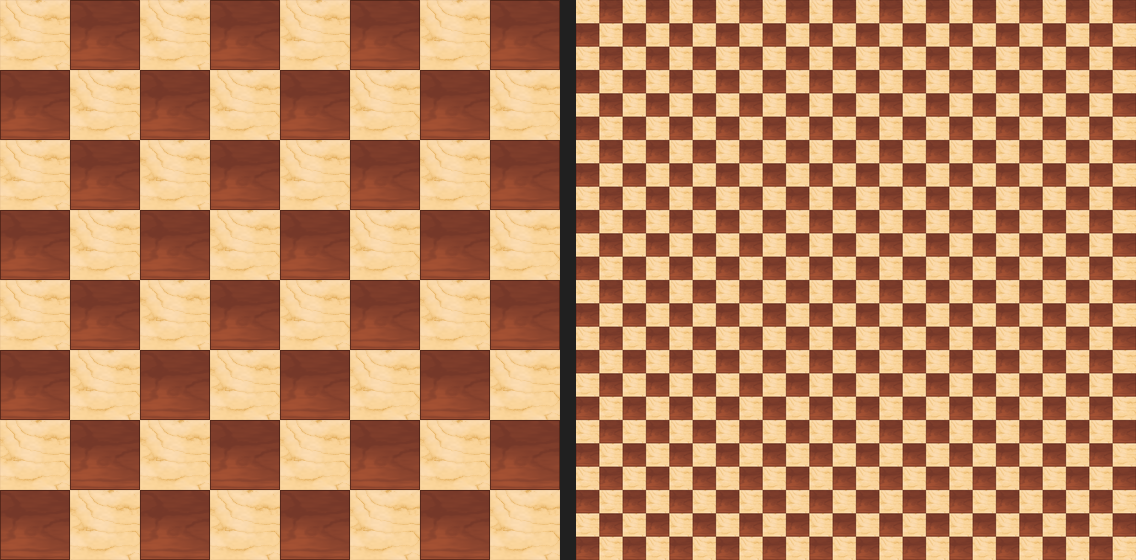
Left, the tile; right, the same tile 3 across and 3 down.
Give the GLSL for this pattern, as a three.js fragment shader.

```glsl
// Wooden checkerboard of 8 by 8 squares in maple and mahogany.
// Grain comes from contours of warped value noise in each square's own coordinates,
// so every square of a wood repeats the same figure and the board tiles cleanly.
varying vec2 vUv;

const float SQUARES = 8.0;       // across and down, even so the board wraps
const float EDGE_SOFT = 0.008;   // lengths below are in squares
const float SEAM_INSET = 0.006;
const float SEAM_WIDTH = 0.015;
const float COLUMN_DRIFT = 0.07; // sideways shift of the grain between columns
const float VEIN_SHARPNESS = 20.0;

const vec3 MAPLE_PALE = vec3(0.985, 0.86, 0.69);
const vec3 MAPLE_HONEY = vec3(0.98, 0.835, 0.61);
const vec3 MAPLE_AMBER = vec3(0.95, 0.77, 0.49);
const vec3 MAPLE_VEIN = vec3(0.88, 0.67, 0.35);
const vec3 MAHOGANY_DEEP = vec3(0.46, 0.22, 0.16);
const vec3 MAHOGANY_MID = vec3(0.54, 0.265, 0.18);
const vec3 MAHOGANY_RED = vec3(0.65, 0.32, 0.20);
const vec3 SEAM = vec3(0.27, 0.12, 0.08);

float hash(vec2 p) {
  vec3 q = fract(vec3(p.xyx) * 0.1031);
  q += dot(q, q.yzx + 33.33);
  return fract((q.x + q.y) * q.z);
}

float noise(vec2 p) {
  vec2 i = floor(p), f = fract(p);
  f = f * f * (3.0 - 2.0 * f);
  return mix(mix(hash(i), hash(i + vec2(1, 0)), f.x),
             mix(hash(i + vec2(0, 1)), hash(i + vec2(1, 1)), f.x), f.y);
}

float fbm(vec2 p) {
  float sum = 0.0, amp = 0.533;
  for (int i = 0; i < 4; i++) {
    sum += amp * noise(p);
    p = p * 2.03 + 7.3;
    amp *= 0.5;
  }
  return sum;
}

// Signed distance to the nearest grid line along one axis, positive in even cells
float stripe(float x) {
  return 0.5 - abs(mod(x + 0.5, 2.0) - 1.0);
}

// Pale wood: thin golden veins sloping down to the right, each with a soft shadow
vec3 maple(vec2 p) {
  float cloud = fbm(p * vec2(2.5, 4.0) + 31.0);
  float jitter = fbm(p * vec2(9.0, 11.0) + 5.0);
  float level = 2.1 * (p.y + 0.35 * p.x) + 2.4 * noise(p * vec2(2.2, 3.1) + 12.0) + 0.55 * jitter;
  float c = fract(level);
  float line = exp(-VEIN_SHARPNESS * min(c, 1.0 - c));
  float glow = exp(-6.0 * c) + smoothstep(0.92, 1.0, c);
  float strength = smoothstep(0.2, 0.7, noise(p * vec2(4.0, 5.0) + 47.0));
  vec3 col = mix(MAPLE_PALE, MAPLE_HONEY, smoothstep(0.3, 0.62, cloud));
  col = mix(col, MAPLE_AMBER, min(glow, 1.0) * (0.25 + 0.4 * strength));
  col = mix(col, MAPLE_VEIN, line * (0.2 + 0.65 * strength));
  return col + 0.025 * (noise(p * vec2(24.0, 34.0)) - 0.5);
}

// Dark wood: broad swirls above, tightening into flat red streaks below
vec3 mahogany(vec2 p) {
  float swirl = noise(p * vec2(1.9, 2.3) + 21.0) + 0.25 * fbm(p * vec2(5.0, 7.0) + 3.0);
  float level = 6.0 * exp(-2.2 * p.y) + mix(0.9, 3.4, smoothstep(0.1, 0.5, p.y)) * swirl;
  float ring = abs(2.0 * fract(level) - 1.0);
  float fibre = noise(p * vec2(6.0, 38.0) + 9.0);
  float heart = exp(-14.0 * dot(p - vec2(0.25, 0.42), p - vec2(0.25, 0.42)));
  float tone = 0.78 - 0.62 * smoothstep(0.0, 0.75, p.y) + 0.22 * heart;
  tone += 0.4 * (fbm(p * vec2(2.5, 5.0) + 17.0) - 0.5) + 0.14 * (fibre - 0.5);
  tone -= 0.24 * smoothstep(0.55, 1.0, ring);
  vec3 col = mix(MAHOGANY_DEEP, MAHOGANY_MID, smoothstep(0.0, 0.5, tone));
  return mix(col, MAHOGANY_RED, smoothstep(0.45, 0.95, tone));
}

void main() {
  vec2 board = vUv * SQUARES;
  vec2 cell = mod(floor(board), SQUARES);
  vec2 p = fract(board);
  p.x += COLUMN_DRIFT * (hash(vec2(cell.x, 3.0)) - 0.5);

  // Checker distance: positive inside dark squares, the lower left one included
  vec2 s = vec2(stripe(board.x), stripe(board.y));
  float d = sign(s.x * s.y) * min(abs(s.x), abs(s.y));
  vec3 col = mix(maple(p), mahogany(p), smoothstep(-EDGE_SOFT, EDGE_SOFT, d));

  // Fine dark joint just inside each dark square
  float joint = 1.0 - smoothstep(0.2 * SEAM_WIDTH, SEAM_WIDTH, abs(d - SEAM_INSET));
  gl_FragColor = vec4(mix(col, SEAM, 0.7 * joint), 1.0);
}
```
